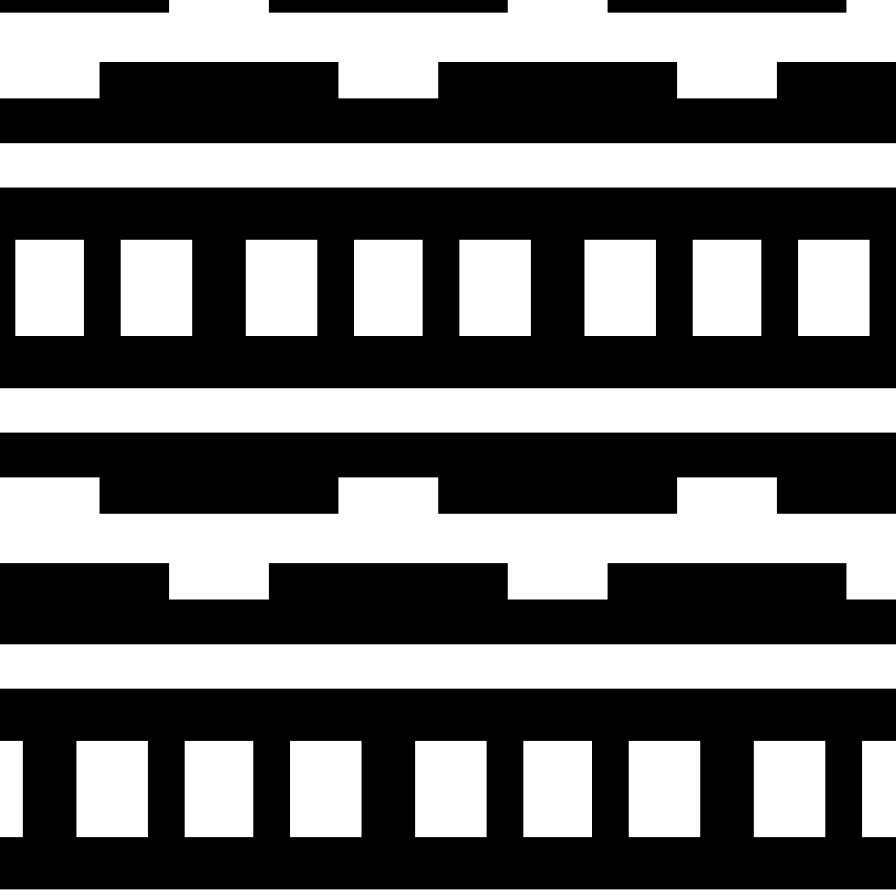
A Shadertoy shader for this pattern:

```glsl
// Black friezes on white: each has a row of windows in groups of three, a pair
// of white rails and notched outer borders. Alternate friezes shift by half a
// repeat; folding about the motif centre gives both mirror symmetries.

const vec3 INK = vec3(0.0);
const vec3 PAPER = vec3(1.0);
const vec2 REPEAT = vec2(0.3780, 0.5593);
const vec2 MOTIF_CENTRE = vec2(0.4334, 0.6787);

// Half extents, measured from the motif centre
const float WINDOW_TOP = 0.0537;
const vec2 RAIL = vec2(0.1120, 0.1615);
const float NOTCH_BASE = 0.2115;
const float BORDER_TOP = 0.2521;
const float NOTCH_HALF_WIDTH = 0.0557;
const float MIDDLE_WINDOW = 0.0383;
const vec2 SIDE_WINDOW = vec2(0.0793, 0.1591);

// Coverage of the half line beyond an edge, softened over one pixel
float beyond(float x, float edge, float pixel) {
    return clamp((x - edge) / pixel + 0.5, 0.0, 1.0);
}

// Coverage of the interval span.x to span.y
float band(float x, vec2 span, float pixel) {
    return beyond(x, span.x, pixel) * beyond(-x, -span.y, pixel);
}

// Folded distances from the centre of the nearest motif
vec2 foldToMotif(vec2 p) {
    vec2 cell = (p - MOTIF_CENTRE) / REPEAT;
    float row = floor(cell.y + 0.5);
    cell.x += 0.5 * mod(row, 2.0);
    return abs(fract(cell + 0.5) - 0.5) * REPEAT;
}

// White coverage of one folded motif
float paperCoverage(vec2 q, float pixel) {
    float columns = band(q.x, vec2(-MIDDLE_WINDOW, MIDDLE_WINDOW), pixel)
                  + band(q.x, SIDE_WINDOW, pixel);
    float windows = columns * beyond(-q.y, -WINDOW_TOP, pixel);
    float rails = band(q.y, RAIL, pixel);
    float notch = beyond(-q.x, -NOTCH_HALF_WIDTH, pixel);
    float border = mix(beyond(q.y, BORDER_TOP, pixel),
                       beyond(q.y, NOTCH_BASE, pixel), notch);
    return clamp(windows + rails + border, 0.0, 1.0);
}

void mainImage(out vec4 fragColor, in vec2 fragCoord) {
    float pixel = 1.0 / iResolution.y;
    vec2 q = foldToMotif(fragCoord * pixel);
    fragColor = vec4(mix(INK, PAPER, paperCoverage(q, pixel)), 1.0);
}
```
